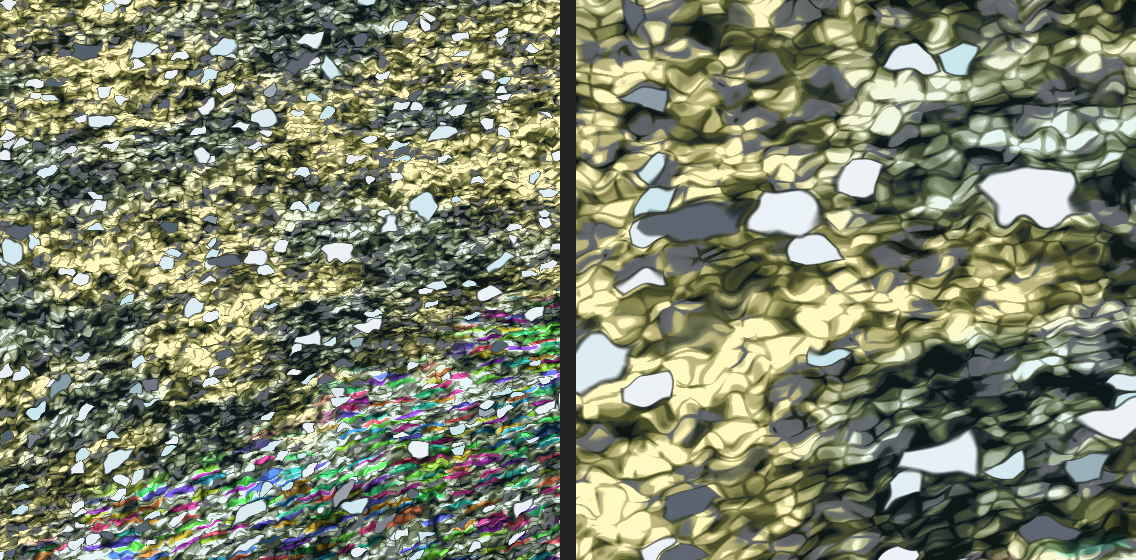
Left, the full canvas; right, a detail of the centre.
Give the GLSL for this texture, as a Shadertoy shader.

```glsl
// Thin section of a foliated mica schist between crossed polarisers.
// Stretched Voronoi grains and streaky noise follow a bending foliation;
// bright quartz and a vividly coloured lower band are laid over them.

const vec3 INK   = vec3(0.05, 0.09, 0.09);
const vec3 DARK  = vec3(0.15, 0.19, 0.19);
const vec3 OLIVE = vec3(0.27, 0.30, 0.20);
const vec3 MOSS  = vec3(0.48, 0.51, 0.37);
const vec3 PALE  = vec3(0.68, 0.70, 0.60);
const vec3 WHITE = vec3(0.94, 0.96, 0.92);
const vec3 SLATE = vec3(0.38, 0.40, 0.45);
const vec3 QUARTZ = vec3(0.93, 0.95, 0.97);
const vec3 WARM_TINT = vec3(1.09, 1.02, 0.82);
const vec3 COOL_TINT = vec3(0.95, 1.01, 1.05);

// Feature sizes along and across the foliation, in canvas heights
const vec2 GRAIN_SIZE  = vec2(0.030, 0.014);
const vec2 CHIP_SIZE   = vec2(0.015, 0.008);
const vec2 SPECK_SIZE  = vec2(0.011, 0.0055);
const vec2 STREAK_SIZE = vec2(0.060, 0.014);
const vec2 PATCH_SIZE  = vec2(0.190, 0.070);
const vec2 FLAKE_SIZE  = vec2(0.050, 0.010);
const vec2 QUARTZ_SIZE = vec2(0.048, 0.031);
const vec2 BEAD_SIZE   = vec2(0.026, 0.015);

const float TILT_TOP = 0.12;
const float TILT_BOTTOM = 0.32;
const float BRIGHTNESS = 0.56;
const float QUARTZ_SHARE = 0.05;
const float BEAD_SHARE = 0.08;
const float VIVID_SHARE = 0.55;

vec3 hash3(vec2 cell) {
    uvec3 v = uvec3(ivec3(ivec2(cell), 7));
    v = v * 1664525u + 1013904223u;
    v.x += v.y * v.z; v.y += v.z * v.x; v.z += v.x * v.y;
    v ^= v >> 16u;
    v.x += v.y * v.z; v.y += v.z * v.x; v.z += v.x * v.y;
    return vec3(v >> 16u) / 65535.0;
}

float noise(vec2 p) {
    vec2 i = floor(p), f = fract(p);
    f = f * f * (3.0 - 2.0 * f);
    vec2 e = vec2(0.0, 1.0);
    return mix(mix(hash3(i).x, hash3(i + e.yx).x, f.x),
               mix(hash3(i + e).x, hash3(i + e.yy).x, f.x), f.y);
}

// Voronoi grain: xyz = random values of the grain, w = gap to its border
vec4 grain(vec2 p) {
    vec2 home = floor(p);
    float nearest = 9.0, second = 9.0;
    vec3 id = vec3(0.0);
    for (int y = -1; y <= 1; y++)
    for (int x = -1; x <= 1; x++) {
        vec2 cell = home + vec2(x, y);
        vec3 h = hash3(cell);
        float d = length(cell + 0.1 + 0.8 * h.xy - p);
        if (d < nearest) {
            second = nearest;
            nearest = d;
            id = hash3(cell + 191.0);
        } else {
            second = min(second, d);
        }
    }
    return vec4(id, second - nearest);
}

vec3 toneRamp(float t) {
    vec3 c = mix(INK, DARK, smoothstep(0.0, 0.14, t));
    c = mix(c, OLIVE, smoothstep(0.16, 0.32, t));
    c = mix(c, MOSS, smoothstep(0.38, 0.56, t));
    c = mix(c, PALE, smoothstep(0.58, 0.74, t));
    return mix(c, WHITE, smoothstep(0.80, 0.95, t));
}

// Lays the chosen share of grains over the colour as clear crystals with dark rims
vec3 addCrystals(vec3 color, vec2 p, float share) {
    vec4 g = grain(p);
    float chosen = step(g.x, share);
    float rim = chosen * smoothstep(0.0, 0.10, g.w);
    float body = chosen * smoothstep(0.10, 0.24, g.w);
    vec3 tint = mix(QUARTZ, SLATE, smoothstep(0.76, 0.84, g.y));
    tint *= mix(vec3(1.0), vec3(0.84, 0.95, 0.96), g.z * g.z);
    return mix(mix(color, DARK, 0.7 * rim), tint, body);
}

void mainImage(out vec4 fragColor, in vec2 fragCoord) {
    vec2 uv = fragCoord / iResolution.y;

    // Foliation coordinates: x along the layers, y across them
    float tilt = mix(TILT_BOTTOM, TILT_TOP, smoothstep(0.1, 0.65, uv.y));
    vec2 p = uv + vec2(0.0, -tilt * (uv.x - 0.5));
    p.y += 0.020 * (noise(uv * vec2(7.0, 10.0)) - 0.5);
    p += 0.009 * (vec2(noise(uv * 75.0), noise(uv * 75.0 + 37.0)) - 0.5);

    // Lower band with strong interference colours, and the dark seam above it
    float depth = 0.03 + 0.45 * uv.x - uv.y + 0.10 * (noise(uv * 9.0) - 0.5);
    float vividZone = smoothstep(-0.03, 0.06, depth);
    float seam = smoothstep(-0.13, -0.06, depth) * (1.0 - smoothstep(-0.04, 0.02, depth));

    // Tone of the matrix
    vec4 coarse = grain(p / GRAIN_SIZE);
    vec4 chip = grain(p / CHIP_SIZE + 53.0);
    float body = smoothstep(0.0, 0.26, coarse.w);
    float chipBody = smoothstep(0.0, 0.32, chip.w);
    float patchTone = noise(p / PATCH_SIZE + 11.0);
    float tone = BRIGHTNESS - 0.13 * seam;
    tone += mix(-0.16, 0.50 * (coarse.x - 0.5), body);
    tone += mix(-0.18, 0.42 * (chip.x - 0.5) + 0.05, chipBody);
    tone += 0.75 * (noise(p / SPECK_SIZE) - 0.5);
    tone += 0.55 * (noise(p / STREAK_SIZE + 29.0) - 0.5) + 0.40 * (patchTone - 0.5);
    tone = clamp(tone, 0.0, 1.0);

    // Matrix colour: warm mica patches, cool slate grains
    vec3 color = toneRamp(tone);
    float warm = smoothstep(0.30, 0.70, patchTone) * (1.0 - vividZone);
    color *= mix(COOL_TINT, WARM_TINT, warm);
    float midTone = smoothstep(0.20, 0.34, tone) * (1.0 - smoothstep(0.60, 0.76, tone));
    color = mix(color, SLATE, 0.85 * midTone * body * smoothstep(0.58, 0.70, coarse.y));

    // Vivid flakes
    vec4 flake = grain(p / FLAKE_SIZE + 97.0);
    vec3 hue = 0.5 + 0.5 * cos(6.2832 * (flake.y + vec3(0.0, 0.33, 0.67)));
    float vivid = vividZone * step(flake.x, VIVID_SHARE) * smoothstep(0.02, 0.25, flake.w);
    color = mix(color, hue * (0.25 + 0.85 * tone), 0.65 * vivid);

    // Quartz
    color = addCrystals(color, p / BEAD_SIZE + 17.0, BEAD_SHARE);
    color = addCrystals(color, p / QUARTZ_SIZE + 71.0, QUARTZ_SHARE);

    fragColor = vec4(clamp(color, 0.0, 1.0), 1.0);
}
```
